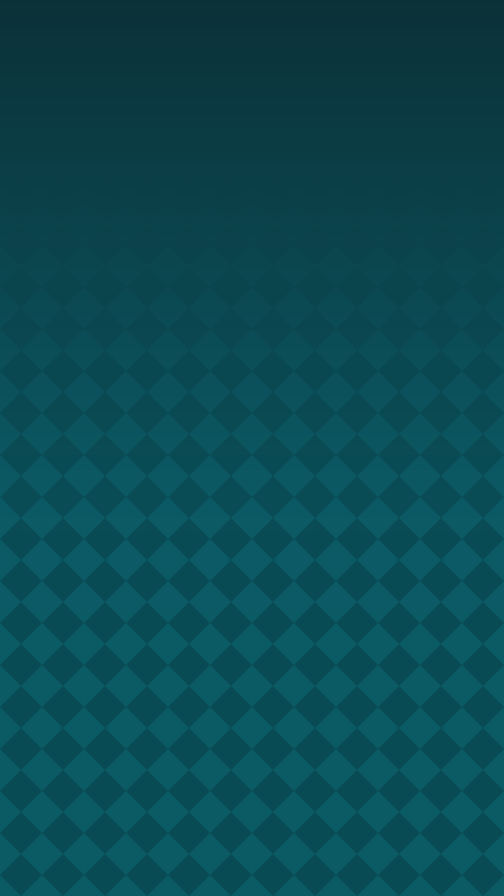
This background is drawn by a WebGL 2 fragment shader. Its source:

```glsl
#version 300 es
precision highp float;

uniform vec2 u_resolution;
out vec4 fragColor;

const float COLUMNS = 12.0;
const vec3 TOP_SHADE = vec3(0.045, 0.190, 0.220);
const vec3 DARK_TEAL = vec3(0.036, 0.293, 0.328);
const vec3 LIGHT_TEAL = vec3(0.042, 0.355, 0.397);

// Signed distance to the nearest diamond, centred on whole cells
float diamondDistance(vec2 p) {
    vec2 q = abs(fract(p + 0.5) - 0.5);
    return (q.x + q.y - 0.5) * inversesqrt(2.0);
}

// Soft coverage of a shape, with an edge about one pixel wide
float coverage(float dist, float pixel) {
    return 1.0 - smoothstep(-0.7 * pixel, 0.7 * pixel, dist);
}

// Vertical ramp from the lit lower half to the dark top
vec3 backdrop(float height, vec3 lower, vec3 upper) {
    return mix(lower, upper, smoothstep(0.0, 1.0, 0.5 * clamp((height - 0.44) / 0.56, 0.0, 1.0)) * 0.7
                             + 0.65 * clamp((height - 0.44) / 0.56, 0.0, 1.0));
}

void main() {
    float height = gl_FragCoord.y / u_resolution.y;
    vec2 cell = gl_FragCoord.xy / u_resolution.x * COLUMNS;
    float pixel = COLUMNS / u_resolution.x;

    // Diamond contrast fades away toward the top
    float diamond = coverage(diamondDistance(cell), pixel);
    float contrast = 1.0 - smoothstep(0.30, 0.84, height);

    vec3 color = backdrop(height, mix(DARK_TEAL, LIGHT_TEAL, 0.5), TOP_SHADE);
    color += (LIGHT_TEAL - DARK_TEAL) * (diamond - 0.5) * contrast;
    fragColor = vec4(color, 1.0);
}
```
